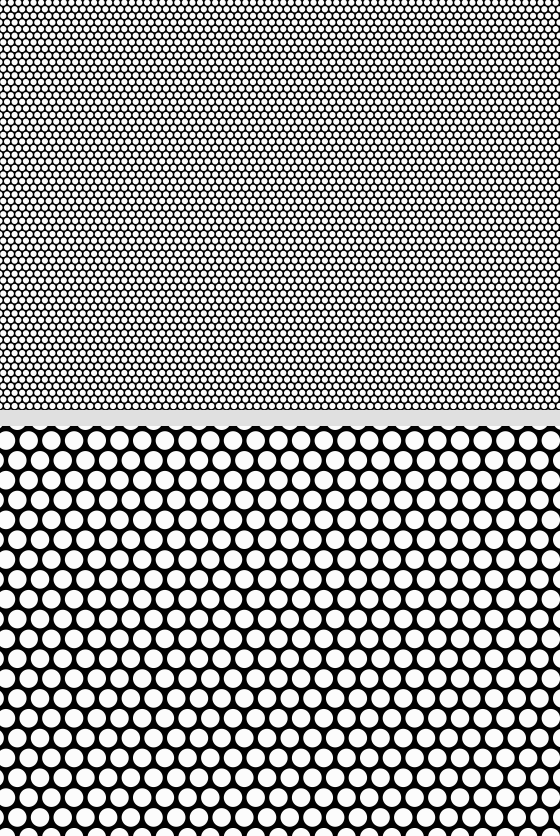
Top, the full canvas; bottom, a detail of the centre.
Write a WebGL 1 fragment shader that draws this pattern.

```glsl
precision highp float;
// Perforated sheet: even white dots on black, 74 across and 62 staggered rows down.

uniform vec2 u_resolution;

// Distance to the nearest lattice point; spacing between neighbours is 1.
float hexDistance(vec2 p) {
  vec2 cell = vec2(1.0, 1.732051);
  vec2 a = mod(p + 0.5 * cell, cell) - 0.5 * cell;
  vec2 b = mod(p, cell) - 0.5 * cell;
  return sqrt(min(dot(a, a), dot(b, b)));
}

void main() {
  // Lattice coordinates measured from the upper left corner.
  vec2 pixel = vec2(74.0, 62.0 * 0.866025) / u_resolution;
  vec2 p = vec2(gl_FragCoord.x, u_resolution.y - gl_FragCoord.y) * pixel - vec2(0.43, 0.345);

  // Average the dot coverage over a 4 by 4 grid inside the pixel.
  float white = 0.0;
  for (int j = 0; j < 4; j++) {
    for (int i = 0; i < 4; i++) {
      vec2 shift = (vec2(float(i), float(j)) - 1.5) * 0.25 * pixel;
      float edge = hexDistance(p + shift) - 0.406;
      white += clamp(0.5 - edge * 4.0 / pixel.x, 0.0, 1.0) / 16.0;
    }
  }

  gl_FragColor = vec4(vec3(mix(0.005, 0.99, white)), 1.0);
}
```
